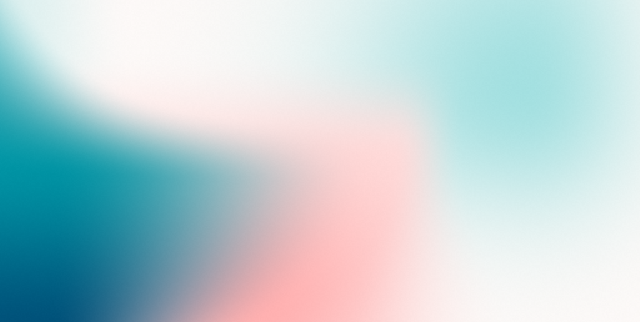
A Shadertoy shader for this background:

```glsl
// A soft abstract backdrop: an aqua glow on warm white, a blush ribbon turning
// to coral at the foot, and a deep teal body rising from the lower left.
// Each layer is a smooth mask, blended back to front, under a faint grain.

const vec3 WARM_WHITE = vec3(0.992, 0.976, 0.970);
const vec3 AQUA       = vec3(0.640, 0.878, 0.880);
const vec3 BLUSH      = vec3(0.995, 0.890, 0.885);
const vec3 CORAL      = vec3(1.000, 0.690, 0.690);
const vec3 TEAL       = vec3(0.000, 0.590, 0.650);
const vec3 DEEP_BLUE  = vec3(0.000, 0.300, 0.465);

const vec2  AQUA_CENTER  = vec2(0.82, 0.72);
const vec2  AQUA_LOW     = vec2(0.20, 0.27);   // spread to the left and down
const vec2  AQUA_HIGH    = vec2(0.125, 0.42);  // spread to the right and up
const float CORNER_AQUA  = 0.35;
const vec2  CORAL_CENTER = vec2(0.404, 0.01);
const vec2  CORAL_SPREAD = vec2(0.182, 0.115); // along and across its diagonal
const float RIBBON_EDGE  = 0.67;
const float HEIGHT_RATIO = 0.505;
const vec2  GRAIN_CELLS  = vec2(512.0, 258.0);
const float GRAIN_AMOUNT = 0.008;

float gaussian(vec2 d) {
    return exp(-0.5 * dot(d, d));
}

// Hash without sine
float hash(vec2 p) {
    vec3 q = fract(p.xyx * 0.1031);
    q += dot(q, q.yzx + 33.33);
    return fract((q.x + q.y) * q.z);
}

// Soft step centred on an edge
float softStep(float center, float halfWidth, float x) {
    return smoothstep(center - halfWidth, center + halfWidth, x);
}

// Gaussian with a separate spread on each side of its centre
float aquaGlow(vec2 uv) {
    vec2 d = uv - AQUA_CENTER;
    return gaussian(d / mix(AQUA_LOW, AQUA_HIGH, step(0.0, d)));
}

// Gaussian stretched along the rising diagonal
float coralGlow(vec2 uv) {
    vec2 d = (uv - CORAL_CENTER) * vec2(1.0, HEIGHT_RATIO);
    vec2 diagonal = vec2(d.x + d.y, d.x - d.y) * 0.7071;
    return gaussian(diagonal / CORAL_SPREAD);
}

// Fades out upward, and to the right with a wider edge near the foot
float ribbonMask(vec2 uv) {
    float softness = mix(0.13, 0.058, smoothstep(0.0, 0.5, uv.y));
    float right = 1.0 - softStep(RIBBON_EDGE, softness, uv.x);
    float top = 1.0 - smoothstep(0.51, 0.845, uv.y);
    return right * top;
}

// Curved upper edge that sharpens to the right, and a long side fade
float tealMask(vec2 uv) {
    float crest = 0.523 + 0.284 * exp(-8.1 * uv.x);
    float softness = 0.098 + 0.25 * exp(-9.0 * uv.x);
    float top = 1.0 - softStep(crest, softness, uv.y);
    float drop = max(0.0, 1.0 - uv.y / 0.485);
    float reach = 0.58 - 0.17 * drop * drop;
    return top * (1.0 - smoothstep(0.075, reach, uv.x));
}

void mainImage(out vec4 fragColor, in vec2 fragCoord) {
    vec2 uv = fragCoord / iResolution.xy;

    // Pale background with aqua at the right and in the left corner
    vec3 color = mix(WARM_WHITE, AQUA, aquaGlow(uv));
    color = mix(color, AQUA, CORNER_AQUA * (1.0 - smoothstep(0.02, 0.21, uv.x)));

    // Blush and coral ribbon
    color = mix(color, mix(BLUSH, CORAL, coralGlow(uv)), ribbonMask(uv));

    // Teal body, darker toward the foot
    vec3 body = mix(DEEP_BLUE, TEAL, smoothstep(-0.1, 0.56, uv.y));
    color = mix(color, body, tealMask(uv));

    // Fine grain
    color += GRAIN_AMOUNT * (hash(floor(uv * GRAIN_CELLS)) - 0.5);

    fragColor = vec4(clamp(color, 0.0, 1.0), 1.0);
}
```
